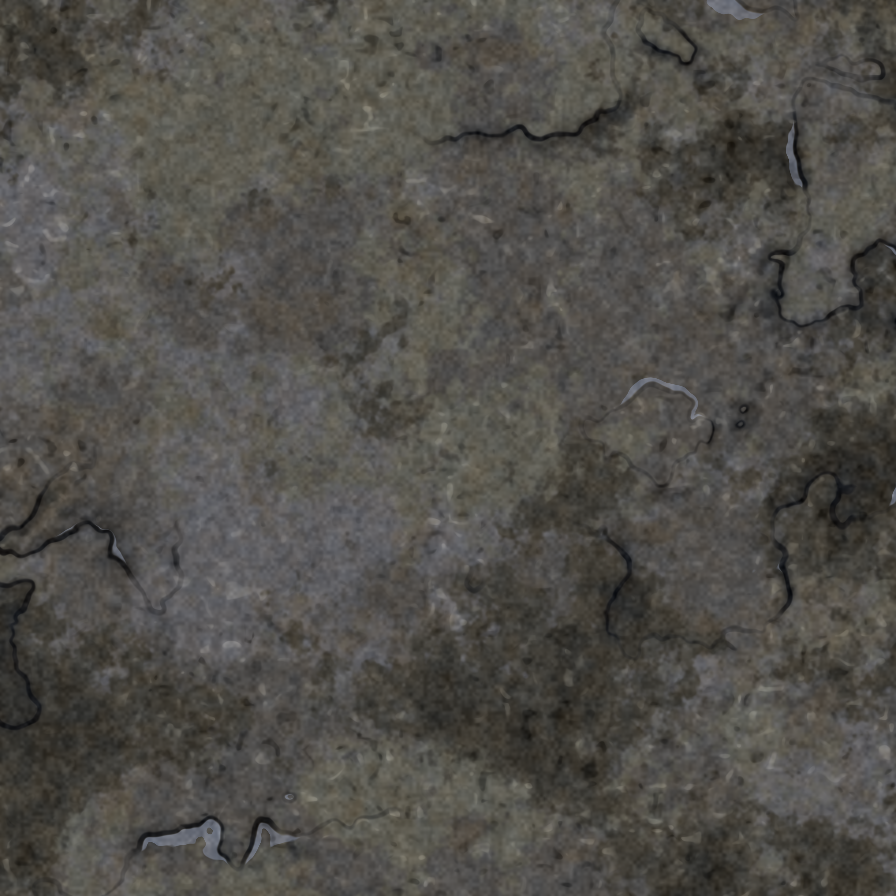
Give the GLSL for this texture, as a Shadertoy shader.

```glsl
// Weathered stone plaster: mottled grey paint with ragged brown damp stains,
// wandering cracks with soft dark rims, and small pale blue chips.
// Cracks follow a contour of a warped noise field; the rest is layered noise.

const vec3 COOL_GREY  = vec3(0.372, 0.368, 0.378);
const vec3 WARM_GREY  = vec3(0.372, 0.366, 0.330);
const vec3 MID_GREY   = vec3(0.316, 0.307, 0.298);
const vec3 STAIN      = vec3(0.252, 0.241, 0.214);
const vec3 OCHRE      = vec3(0.340, 0.295, 0.225);
const vec3 CRACK      = vec3(0.085, 0.087, 0.095);
const vec3 RIM        = vec3(0.150, 0.150, 0.150);
const vec3 CHIP       = vec3(0.440, 0.460, 0.510);
const float PEEL_SCALE  = 5.2;
const float PEEL_LEVEL  = 0.555;
const float CRACK_WIDTH = 0.0021;
const float RIM_WIDTH   = 0.015;
const float CHIP_WIDTH  = 0.019;
const float GRAIN       = 0.125;
const float DAB         = 0.11;

float hash(vec2 cell) {
    uvec2 q = uvec2(ivec2(cell)) * uvec2(1597334673u, 3812015801u);
    uint n = (q.x ^ q.y) * 1597334673u;
    n = (n ^ (n >> 15)) * 2246822519u;
    return float((n ^ (n >> 13)) >> 8) / 16777216.0;
}

float noise(vec2 p) {
    vec2 i = floor(p), f = fract(p);
    f = f * f * (3.0 - 2.0 * f);
    return mix(mix(hash(i), hash(i + vec2(1, 0)), f.x),
               mix(hash(i + vec2(0, 1)), hash(i + vec2(1, 1)), f.x), f.y);
}

float fbm(vec2 p, int octaves, float gain) {
    float sum = 0.0, total = 0.0, amp = 0.5;
    for (int k = 0; k < octaves; k++) {
        sum += amp * noise(p);
        total += amp;
        amp *= gain;
        p = mat2(1.6, 1.2, -1.2, 1.6) * p + 17.3;
    }
    return sum / total;
}

vec2 wobble(vec2 p) {
    return vec2(noise(p + 3.1), noise(p + 41.7)) - 0.5;
}

// Height of the peeling layer; its contour is the crack line.
float peel(vec2 p) {
    p += 0.060 * wobble(p * 13.0) + 0.018 * wobble(p * 42.0) + 0.007 * wobble(p * 95.0);
    return fbm(p * PEEL_SCALE + 7.0, 3, 0.5);
}

// Approximate signed distance to the crack, positive on the peeled side.
float crackDistance(vec2 p) {
    const vec2 e = vec2(0.003, 0.0);
    float h = peel(p);
    vec2 slope = vec2(peel(p + e.xy) - peel(p - e.xy),
                      peel(p + e.yx) - peel(p - e.yx)) / (2.0 * e.x);
    return (h - PEEL_LEVEL) / max(length(slope), 1.0);
}

void mainImage(out vec4 fragColor, in vec2 fragCoord) {
    vec2 p = fragCoord / iResolution.y;
    float px = 1.0 / iResolution.y;

    // Mottled paint
    float broad = fbm(p * 3.5 + 60.0, 4, 0.5);
    float blotch = fbm(p * 24.0 + 90.0, 4, 0.7);
    float ragged = fbm(p * 60.0 + 110.0, 3, 0.7) - 0.5;
    vec3 col = mix(WARM_GREY, COOL_GREY, smoothstep(0.42, 0.58, 0.6 * broad + 0.4 * blotch));
    float worn = fbm(p * 9.0 + 25.0, 5, 0.65) + 0.2 * ragged;
    col = mix(col, MID_GREY, smoothstep(0.46, 0.60, worn));
    col = mix(col, OCHRE, 0.32 * smoothstep(0.56, 0.72, fbm(p * 17.0 + 130.0, 4, 0.6)));

    // Damp stains, gathered on the peeled side of the cracks
    float d = crackDistance(p);
    float activity = smoothstep(0.42, 0.54, fbm(p * 3.4 + 210.0, 3, 0.5));
    float damp = fbm(p * 5.0 + 160.0, 5, 0.55) + 0.30 * (blotch - 0.5) + 0.22 * ragged;
    damp += 0.10 * activity * smoothstep(-0.01, 0.02, d) * exp(-max(d, 0.0) / 0.05);
    col = mix(col, STAIN, 0.95 * smoothstep(0.53, 0.63, damp));
    col *= 1.0 - 0.22 * smoothstep(0.64, 0.78, damp);

    // Crack rims and lines, broken up along their length
    float broken = activity * smoothstep(0.38, 0.56, noise(p * 12.0 + 300.0));
    float side = RIM_WIDTH * (0.5 + noise(p * 22.0 + 310.0)) * (d > 0.0 ? 1.0 : 0.35);
    col = mix(col, RIM, 0.85 * broken * exp(-abs(d) / side));
    float width = CRACK_WIDTH * (0.3 + 1.4 * noise(p * 34.0 + 320.0));
    float line = 1.0 - smoothstep(width - px, width + 1.5 * px, abs(d));
    col = mix(col, CRACK, 0.9 * line * max(broken, 0.3 * activity));

    // Pale chips of exposed undercoat beside the cracks
    float chipSpan = CHIP_WIDTH * smoothstep(0.62, 0.86, noise(p * 11.0 + 350.0));
    float chip = smoothstep(width, width + 2.0 * px, d)
               * (1.0 - smoothstep(chipSpan - px, chipSpan + px, d));
    col = mix(col, CHIP, 0.85 * chip * activity);

    // Dabs and flecks: small smeared marks, dark pits and light crumbs
    vec2 smear = p + 0.012 * wobble(p * 55.0 + 380.0);
    float dab = 0.6 * noise(smear * vec2(85.0, 65.0) + 400.0)
              + 0.4 * noise(smear.yx * vec2(150.0, 115.0) + 430.0);
    float cluster = 0.35 + 0.65 * smoothstep(0.40, 0.60, fbm(p * 8.0 + 460.0, 3, 0.5));
    col += DAB * (0.5 - dab) * cluster;
    col *= 1.0 - 0.25 * cluster * smoothstep(0.70, 0.86, dab);
    col += vec3(0.085, 0.083, 0.075) * cluster * (1.0 - smoothstep(0.14, 0.29, dab));

    // Fine grain with a slight tint
    float grain = 0.6 * noise(p * 240.0 + 500.0) + 0.4 * noise(p * 120.0 + 530.0) - 0.5;
    float tint = noise(p * 70.0 + 560.0) - 0.5;
    col += GRAIN * grain + 0.022 * tint * vec3(1.0, 0.1, -1.0);
    col *= 0.92 + 0.16 * blotch;

    fragColor = vec4(clamp(col, 0.0, 1.0), 1.0);
}
```
